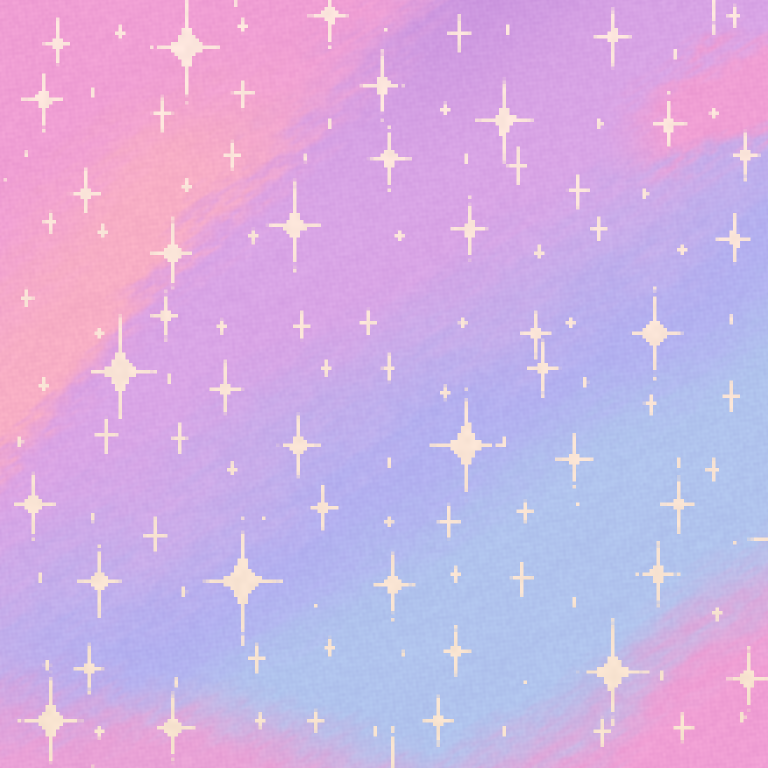
This background is drawn by a WebGL 2 fragment shader. Its source:

```glsl
#version 300 es
precision highp float;
// Pastel dusk sky: diagonal brushed bands and soft patches of pink, orchid and blue,
// under cream four-pointed stars drawn as blocky pixel art. Stars sit on a jittered
// grid whose size classes follow a knight's-move lattice, so large ones stay apart.
uniform vec2 u_resolution;
out vec4 fragColor;

const vec3 PINK = vec3(0.94, 0.62, 0.83);
const vec3 PEACH = vec3(0.97, 0.68, 0.77);
const vec3 PURPLE = vec3(0.79, 0.58, 0.87);
const vec3 ORCHID = vec3(0.85, 0.645, 0.90);
const vec3 LAVENDER = vec3(0.77, 0.68, 0.92);
const vec3 PERIWINKLE = vec3(0.70, 0.69, 0.94);
const vec3 SKY = vec3(0.69, 0.765, 0.93);
const vec3 CREAM_HIGH = vec3(0.99, 0.90, 0.87);
const vec3 CREAM_LOW = vec3(0.97, 0.89, 0.81);
const vec2 STROKE = vec2(0.85, 0.53);   // direction of the brush bands
const float STAR_GRID = 11.0;           // star cells across the canvas
const float BLOCKS = 220.0;             // pixel-art blocks across the canvas
const float JITTER = 0.62;              // star scatter within its cell
const float STAR_ASPECT = 0.64;         // horizontal reach / vertical reach
const float BODY_SCALE = 0.77;          // solid body size within the full reach
const float WARP = 0.09;                // large wobble of the bands
const float DRY_BRUSH = 0.055;          // ragged band edges
const float GRAIN = 0.030;              // canvas texture contrast

float hash(vec2 p) {
  vec3 q = fract(vec3(p.xyx) * 0.1031);
  q += dot(q, q.yzx + 33.33);
  return fract((q.x + q.y) * q.z);
}

float noise(vec2 p) {
  vec2 i = floor(p), f = fract(p);
  f = f * f * (3.0 - 2.0 * f);
  return mix(mix(hash(i), hash(i + vec2(1, 0)), f.x),
             mix(hash(i + vec2(0, 1)), hash(i + vec2(1, 1)), f.x), f.y);
}

// Soft elliptical patch aligned with the brush strokes.
float patchMask(vec2 p, vec2 center, vec2 radius) {
  vec2 d = p - center;
  vec2 e = vec2(dot(d, STROKE), dot(d, vec2(-STROKE.y, STROKE.x))) / radius;
  return exp(-dot(e, e));
}

vec3 background(vec2 p) {
  vec2 brush = vec2(dot(p, STROKE), dot(p, vec2(-STROKE.y, STROKE.x)));
  float wobble = noise(p * 4.0 + 7.0) * 0.65 + noise(p * 9.0 + 31.0) * 0.35 - 0.5;
  float streak = noise(brush * vec2(14.0, 75.0) + 50.0) * 0.6
               + noise(brush * vec2(70.0, 190.0) + 90.0) * 0.4 - 0.5;
  float offset = WARP * wobble + DRY_BRUSH * streak;
  float v = brush.y + offset;

  // Diagonal bands from the lower right to the upper left.
  vec3 color = mix(PINK, SKY, smoothstep(-0.42, -0.25, v));
  color = mix(color, PERIWINKLE, smoothstep(-0.09, 0.05, v));
  color = mix(color, LAVENDER, smoothstep(0.03, 0.17, v));
  color = mix(color, ORCHID, smoothstep(0.12, 0.29, v));

  // Patches: purple top, pink corners, and a peach edge inside the left pink.
  vec2 w = p + offset * vec2(-0.6, 1.0);
  color = mix(color, PURPLE, 0.85 * patchMask(w, vec2(0.66, 1.02), vec2(0.26, 0.11)));
  color = mix(color, PINK, smoothstep(0.25, 0.75, patchMask(w, vec2(0.98, 0.89), vec2(0.20, 0.09))));
  float low = w.y + 0.35 * max(w.x - 0.25, 0.0);
  color = mix(color, PINK, 0.9 * (1.0 - smoothstep(0.02, 0.16, low)));
  float left = w.y - 0.37 - 1.15 * w.x;
  color = mix(color, PINK, smoothstep(-0.08, 0.10, left));
  float peach = smoothstep(-0.03, 0.07, left) * (1.0 - smoothstep(0.12, 0.38, left));
  color = mix(color, PEACH, peach * (1.0 - smoothstep(0.72, 0.95, w.y)));

  // Woven grain and faint strokes.
  float weave = sin(dot(p, vec2(520.0, 610.0))) * sin(dot(p, vec2(-640.0, 480.0)));
  float grain = noise(p * 230.0) - 0.5 + 0.6 * streak + 0.25 * weave;
  return color + GRAIN * grain * vec3(0.8, 1.1, 0.6);
}

// Coverage of one star; d and reach are counted in blocks.
float star(vec2 d, float reach, float seed) {
  vec2 a = abs(d), extent = reach * vec2(STAR_ASPECT, 1.0);
  vec2 root = sqrt(a / (extent * BODY_SCALE));
  float body = step(root.x + root.y, 1.0 + 0.06 * (hash(d + seed * 91.0) - 0.5));
  float onArm = step(min(a.x, a.y), 0.5) * step(a.x, extent.x) * step(a.y, extent.y);
  float dash = smoothstep(0.15, 0.75, hash(d + 40.0 + seed * 57.0));
  return max(body, onArm * dash * 0.9);
}

float starField(vec2 p) {
  vec2 block = floor(p * BLOCKS), home = floor(p * STAR_GRID);
  float cover = 0.0;
  for (int j = -1; j <= 1; j++) {
    for (int i = -1; i <= 1; i++) {
      vec2 cell = home + vec2(i, j);
      float seed = hash(cell + 17.0), size = hash(cell + 63.0);
      vec2 shift = JITTER * (vec2(hash(cell + 5.0), hash(cell + 29.0)) - 0.5);
      vec2 center = floor((cell + 0.5 + shift) / STAR_GRID * BLOCKS);
      float rank = mod(cell.x + 5.0 * cell.y + 26.0, 13.0);
      float reach = mix(0.004, 0.012, size);                       // specks
      if (rank == 4.0 || rank == 8.0 || rank == 9.0) reach = mix(0.014, 0.026, size);
      if (rank == 2.0 || rank == 6.0 || rank == 11.0) reach = mix(0.030, 0.048, size);
      if (rank == 0.0) reach = mix(0.056, 0.085, size);            // large stars
      cover = max(cover, star(block - center, reach * BLOCKS, seed));
    }
  }
  return cover;
}

void main() {
  vec2 p = gl_FragCoord.xy / u_resolution;
  float cover = 0.0;
  for (int k = 0; k < 4; k++) {                                    // smooth block edges
    vec2 sub = (vec2(k & 1, k >> 1) - 0.5) * 0.5;
    cover += 0.25 * starField((gl_FragCoord.xy + sub) / u_resolution);
  }
  vec3 cream = mix(CREAM_LOW, CREAM_HIGH, p.y) + 0.03 * (noise(p * 110.0) - 0.5);
  fragColor = vec4(mix(background(p), cream, cover), 1.0);
}
```
